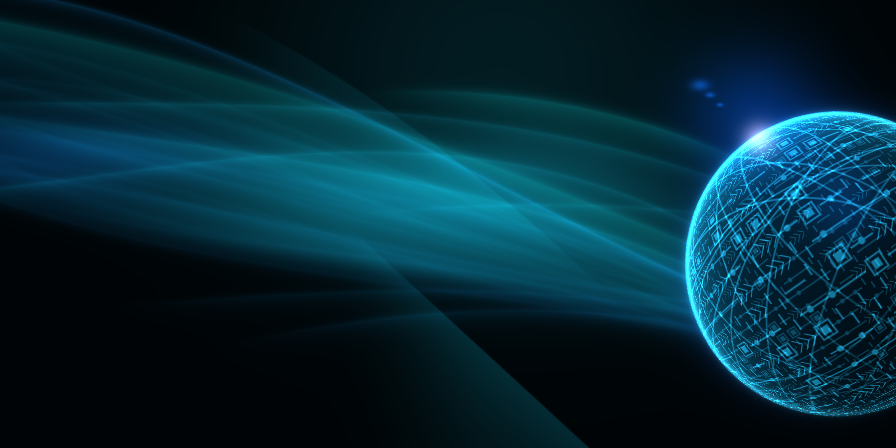
This background is drawn by a Shadertoy shader. Its source:

```glsl
// Teal light ribbons sweeping into a glowing circuit globe on a dark backdrop.

// Positions are in canvas heights, with the origin at the lower left.
const vec2 GLOBE_CENTER = vec2(1.870, 0.411);
const float GLOBE_RADIUS = 0.340;
const vec2 FLARE_POS = vec2(1.695, 0.690);
const vec3 NIGHT = vec3(0.0, 0.014, 0.022);
const vec3 TEAL = vec3(0.03, 0.36, 0.42);
const vec3 GREEN = vec3(0.02, 0.34, 0.34);
const vec3 STEEL = vec3(0.02, 0.22, 0.34);
const vec3 BLUE = vec3(0.03, 0.20, 0.46);
const vec3 CYAN = vec3(0.13, 0.70, 0.88);
const vec3 ICE = vec3(0.35, 0.88, 1.0);
const float KNOT_STEP = 0.5333;
const vec4 TOP_EDGE = vec4(1.02, 0.865, 0.61, 0.35);
const vec4 BOTTOM_EDGE = vec4(0.55, 0.42, 0.34, 0.25);
const float RIBBON_GAIN = 0.60;
const int STRANDS = 12;
const int ORBITS = 22;

float hash(vec2 p) {
    return fract(sin(dot(p, vec2(127.1, 311.7))) * 43758.5);
}

float glow(vec2 p, vec2 center, vec2 size) {
    vec2 q = (p - center) / size;
    return exp(-dot(q, q));
}

// Cubic through four heights spaced KNOT_STEP apart.
float curve(float x, vec4 h) {
    float s = x / KNOT_STEP;
    float d1 = h.y - h.x;
    float d2 = h.z - 2.0 * h.y + h.x;
    float d3 = h.w - 3.0 * h.z + 3.0 * h.y - h.x;
    return h.x + s * (d1 + (s - 1.0) * (d2 * 0.5 + (s - 2.0) * d3 / 6.0));
}

// Crisp edge on one side, soft veil on the other; negative width veils upward.
float ribbon(vec2 p, vec4 h, float width, float start) {
    float d = (p.y - curve(p.x, h)) * sign(width);
    float veil = d < 0.0 ? exp(d / abs(width)) : exp(-d / (0.003 + 0.15 * abs(width)));
    return veil * smoothstep(start, start + 0.45, p.x);
}

vec3 backdrop(vec2 p) {
    vec3 col = NIGHT + TEAL * 0.26 * glow(p, vec2(1.12, 0.85), vec2(0.52, 0.45));
    // Diagonal sheet descending to the bottom edge
    float sheet = 0.336 - (p.x - 0.95) * 0.92 - p.y;
    col += TEAL * 0.42 * smoothstep(-0.004, 0.004, sheet) * exp(-max(sheet, 0.0) * 3.8)
         * smoothstep(0.72, 1.1, p.x);
    // Upper sheet behind the ribbons
    float fold = p.y - 0.96 + 0.50 * (p.x - 0.52) + 0.28 * (p.x - 0.52) * (p.x - 0.52);
    col += TEAL * 0.18 * (1.0 - smoothstep(-0.004, 0.004, fold)) * exp(min(fold, 0.0) * 3.0)
         * smoothstep(0.45, 0.8, p.x) * smoothstep(0.25, 0.6, p.y);
    return col;
}

vec3 ribbons(vec2 p) {
    float top = curve(p.x, TOP_EDGE) + 0.28 * smoothstep(0.7, 1.4, p.x);
    float low = curve(p.x, BOTTOM_EDGE);
    float body = smoothstep(low - 0.004, low + 0.06, p.y) * (1.0 - smoothstep(top - 0.16, top + 0.02, p.y));
    vec3 col = mix(STEEL, TEAL, smoothstep(0.0, 0.7, p.x)) * body * 0.42;
    col += TEAL * 0.80 * body * glow(p, vec2(0.95, 0.55), vec2(0.48, 0.17));
    // Broad veils
    col += GREEN * 0.75 * ribbon(p, vec4(0.95, 0.82, 0.64, 0.43), 0.055, -0.5);
    col += GREEN * 0.95 * ribbon(p, vec4(0.62, 0.76, 0.79, 0.665), 0.045, 0.75);
    col += TEAL * 0.65 * ribbon(p, vec4(0.74, 0.66, 0.56, 0.38), 0.050, -0.15);
    col += STEEL * 0.40 * ribbon(p, vec4(0.71, 0.62, 0.52, 0.36), 0.050, -0.5);
    col += STEEL * 0.40 * ribbon(p, vec4(0.62, 0.52, 0.41, 0.32), 0.030, -0.5);
    col += STEEL * 0.40 * ribbon(p, BOTTOM_EDGE, -0.040, -0.5);
    col += BLUE * 0.50 * glow(p, vec2(0.15, 0.66), vec2(0.35, 0.07));
    // Crisp filaments
    col += (TEAL + BLUE) * 0.38 * ribbon(p, TOP_EDGE, 0.014, -0.4);
    col += TEAL * 0.45 * ribbon(p, vec4(0.77, 0.765, 0.725, 0.60), 0.018, -0.2);
    col += TEAL * 0.40 * ribbon(p, vec4(0.58, 0.645, 0.645, 0.47), 0.014, -0.4);
    col += TEAL * 0.30 * ribbon(p, vec4(0.40, 0.49, 0.54, 0.52), 0.010, 0.70);
    col += STEEL * 0.50 * ribbon(p, vec4(0.10, 0.235, 0.305, 0.26), 0.022, 0.45);
    col += STEEL * 0.40 * ribbon(p, vec4(0.30, 0.335, 0.35, 0.29), 0.020, 0.20);
    // Fine strands between the two outer edges
    for (int i = 0; i < STRANDS; i++) {
        float k = float(i);
        vec4 h = mix(TOP_EDGE, BOTTOM_EDGE, 0.25 + 0.72 * k / float(STRANDS));
        h += 0.025 * sin(k * vec4(2.1, 3.7, 1.3, 4.9));
        col += mix(TEAL, STEEL, k / float(STRANDS)) * 0.14 * ribbon(p, h, 0.010 + 0.012 * hash(vec2(k, 3.0)), -0.4);
    }
    return col * RIBBON_GAIN * (1.0 - smoothstep(1.45, 1.75, p.x));
}

// One random circuit mark per cell: chip, node, chevrons or trace.
float circuit(vec2 uv, float aa) {
    vec2 f = fract(uv) - 0.5;
    float kind = hash(floor(uv));
    float box = max(abs(f.x), abs(f.y));
    float d = abs(f.x + 0.2 * sign(f.y));
    if (kind < 0.12) d = min(abs(box - 0.32), max(box - 0.14, 0.0));
    else if (kind < 0.40) d = min(max(length(f) - 0.10, 0.0), abs(f.y));
    else if (kind < 0.52) d = abs(fract(f.x * 3.0 + abs(f.y) * 3.0) - 0.5) / 3.0 + max(abs(f.y) - 0.3, 0.0);
    else if (kind < 0.75) d = abs(f.y);
    return 1.0 - smoothstep(0.03 - aa, 0.03 + aa, d);
}

vec3 globe(vec2 q, float pixel) {
    vec3 s = vec3(q, sqrt(max(1.0 - dot(q, q), 0.0)));
    float lit = 1.0 - smoothstep(-0.9, 0.9, q.x * 0.8 - q.y * 0.6);
    float rim = pow(1.0 - s.z, 2.0);
    vec3 col = vec3(0.0, 0.04, 0.065) + STEEL * 0.40 * lit;
    col += BLUE * 0.4 * glow(q, vec2(0.05, 0.40), vec2(0.25));
    col += CYAN * rim * (0.15 + 0.85 * lit);
    // Tilted circuit layers
    vec2 uv = mat2(0.82, -0.57, 0.57, 0.82) * q / (1.0 + s.z);
    col += CYAN * 0.60 * circuit(uv * 11.0 + 0.3, pixel * 7.0);
    col += CYAN * 0.38 * circuit(uv * 19.0 + 7.6, pixel * 12.0);
    // Scattered orbit circles
    for (int i = 0; i < ORBITS; i++) {
        float k = float(i);
        vec3 axis = normalize(vec3(hash(vec2(k, 1.0)), hash(vec2(k, 2.0)), hash(vec2(k, 5.0))) - 0.5);
        float d = abs(dot(axis, s) - 0.8 * (hash(vec2(k, 9.0)) - 0.5));
        col += CYAN * (0.15 + 0.30 * lit) * (1.0 - smoothstep(0.001, 0.003 + 1.4 * pixel, d));
    }
    return col;
}

void mainImage(out vec4 fragColor, in vec2 fragCoord) {
    vec2 p = fragCoord / iResolution.y;
    vec3 col = backdrop(p) + ribbons(p);
    // Globe with halo and bright limb
    vec2 q = (p - GLOBE_CENTER) / GLOBE_RADIUS;
    float radius = length(q);
    float pixel = 1.0 / (iResolution.y * GLOBE_RADIUS);
    float side = 1.0 - smoothstep(-0.8, 0.9, q.x * 0.8 - q.y * 0.6);
    col += BLUE * (0.08 + 0.40 * side) * exp(-max(radius - 1.0, 0.0) * 13.0);
    col = mix(col, globe(q, pixel), 1.0 - smoothstep(1.0 - pixel, 1.0 + pixel, radius));
    col += ICE * (0.20 + 0.40 * side) * exp(-abs(radius - 0.985) * 65.0);
    // Lens flare and its small ghosts
    col += vec3(0.01, 0.13, 0.36) * glow(p, FLARE_POS + vec2(-0.01, 0.05), vec2(0.15, 0.14));
    col += vec3(0.60, 0.40, 0.38) * glow(p, FLARE_POS, vec2(0.035));
    for (int i = 0; i < 3; i++) {
        float k = float(i);
        vec2 spot = vec2(1.563, 0.810) + k * vec2(0.022, -0.022);
        col += BLUE * 0.9 * glow(p, spot, vec2(0.020, 0.012) / (1.0 + k));
    }
    fragColor = vec4(clamp(col, 0.0, 1.0), 1.0);
}
```
